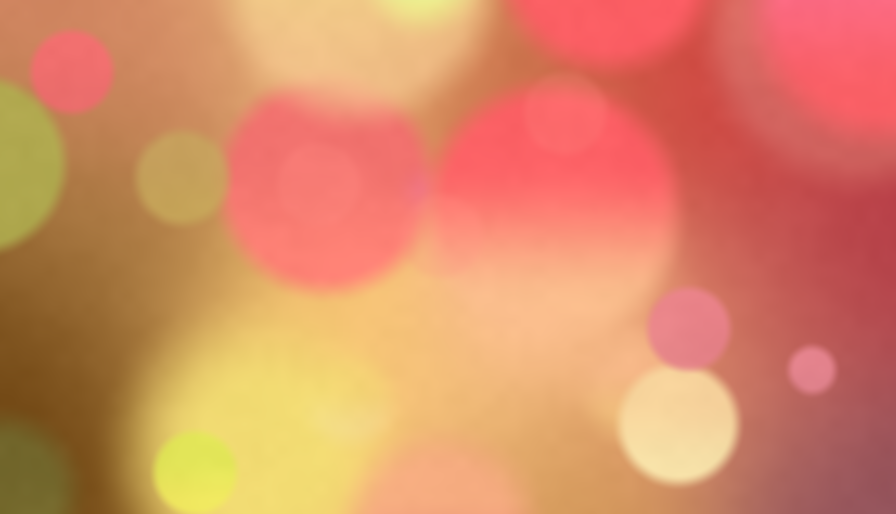
Give the GLSL for this background, as a WebGL 1 fragment shader.

```glsl
precision highp float;
// Warm out-of-focus lights: a smooth wash blended from weighted colour wells,
// overlaid with large soft translucent discs and a looped scatter of small ones.
// Lengths are in canvas heights, with the origin at the lower left.

uniform vec2 u_resolution;

float hash(vec2 p) {
  return fract(sin(dot(p, vec2(127.1, 311.7))) * 4375.85);
}

float valueNoise(vec2 p) {
  vec2 cell = floor(p);
  vec2 f = fract(p);
  f = f * f * (3.0 - 2.0 * f);
  return mix(mix(hash(cell), hash(cell + vec2(1.0, 0.0)), f.x),
             mix(hash(cell + vec2(0.0, 1.0)), hash(cell + 1.0), f.x), f.y);
}

// Colour in rgb, blending weight in a.
vec4 well(vec2 p, vec2 centre, vec3 colour) {
  vec2 d = p - centre;
  float weight = exp(-15.0 * dot(d, d));
  return vec4(colour * weight, weight);
}

vec3 wash(vec2 p) {
  vec4 sum = well(p, vec2(0.03, 0.27), vec3(0.42, 0.26, 0.06));
  sum += well(p, vec2(0.30, 0.93), vec3(0.82, 0.52, 0.38));
  sum += well(p, vec2(0.20, 0.52), vec3(0.68, 0.49, 0.27));
  sum += well(p, vec2(0.66, 1.00), vec3(0.95, 0.79, 0.52));
  sum += well(p, vec2(0.98, 0.86), vec3(0.78, 0.43, 0.28));
  sum += well(p, vec2(0.60, 0.30), vec3(0.97, 0.78, 0.45));
  sum += well(p, vec2(1.00, 0.34), vec3(0.98, 0.77, 0.52));
  sum += well(p, vec2(1.12, 0.03), vec3(0.82, 0.59, 0.34));
  sum += well(p, vec2(1.38, 0.84), vec3(0.82, 0.28, 0.26));
  sum += well(p, vec2(1.62, 0.46), vec3(0.70, 0.22, 0.27));
  sum += well(p, vec2(1.40, 0.32), vec3(0.88, 0.56, 0.43));
  sum += well(p, vec2(1.66, 0.06), vec3(0.56, 0.32, 0.36));
  return sum.rgb / sum.a;
}

// Lays a translucent disc with a blurred edge and a vertical tint.
void disc(inout vec3 colour, vec2 p, vec2 centre, float radius, float blur,
          vec3 low, vec3 high, float opacity) {
  vec2 d = p - centre;
  float cover = 1.0 - smoothstep(radius - blur, radius + blur, length(d));
  vec3 tint = mix(low, high, smoothstep(-0.75, 0.4, d.y / radius));
  colour = mix(colour, tint, cover * opacity);
}

void largeLights(inout vec3 c, vec2 p) {
  vec3 red = vec3(1.0, 0.37, 0.40);
  vec3 peach = vec3(0.98, 0.74, 0.55);
  vec3 cream = vec3(0.98, 0.91, 0.68);
  vec3 lemon = vec3(0.95, 0.87, 0.45);
  vec3 moss = vec3(0.69, 0.68, 0.31);

  // Upper band, with the gold disc veiling the pink one
  disc(c, p, vec2(1.18, 1.07), 0.20, 0.04, red, red, 0.92);
  disc(c, p, vec2(0.635, 0.64), 0.205, 0.03, vec3(1.0, 0.49, 0.46),
       vec3(0.95, 0.43, 0.43), 0.93);
  disc(c, p, vec2(0.825, 0.63), 0.01, 0.06, vec3(0.90, 0.45, 0.65),
       vec3(0.90, 0.45, 0.65), 0.6);
  disc(c, p, vec2(0.70, 1.03), 0.25, 0.05, vec3(0.96, 0.78, 0.56),
       vec3(0.95, 0.84, 0.54), 0.72);
  disc(c, p, vec2(0.82, 1.05), 0.09, 0.045, vec3(0.93, 0.94, 0.55),
       vec3(0.77, 0.95, 0.67), 0.9);
  disc(c, p, vec2(1.67, 0.93), 0.28, 0.05, vec3(0.82, 0.40, 0.38),
       vec3(0.88, 0.46, 0.42), 0.85);
  disc(c, p, vec2(1.72, 0.98), 0.24, 0.05, red, vec3(1.0, 0.42, 0.55), 0.88);

  // Middle and left; the red disc dissolves into a wide peach glow
  disc(c, p, vec2(1.06, 0.47), 0.20, 0.11, peach, peach, 0.85);
  disc(c, p, vec2(1.075, 0.59), 0.24, 0.035, peach, red, 0.92);
  disc(c, p, vec2(-0.045, 0.68), 0.17, 0.018, moss, moss, 0.9);
  disc(c, p, vec2(0.355, 0.654), 0.09, 0.016, vec3(0.79, 0.68, 0.36),
       vec3(0.78, 0.66, 0.37), 0.75);
  disc(c, p, vec2(0.0, 0.04), 0.14, 0.04, moss * 0.7, moss * 0.65, 0.75);

  // Lower band
  disc(c, p, vec2(0.50, 0.12), 0.22, 0.11, lemon, lemon, 0.92);
  disc(c, p, vec2(0.68, 0.22), 0.08, 0.03, cream, lemon, 0.35);
  disc(c, p, vec2(0.86, -0.03), 0.17, 0.05, vec3(0.90, 0.46, 0.46),
       vec3(0.97, 0.67, 0.51), 0.88);
  disc(c, p, vec2(1.24, 0.25), 0.10, 0.04, vec3(0.96, 0.78, 0.50), peach, 0.75);
  disc(c, p, vec2(1.32, 0.175), 0.115, 0.016, cream, vec3(0.97, 0.84, 0.62), 0.92);
}

// Small lights step across the canvas; the middle ones fade into the glow.
void smallLights(inout vec3 c, vec2 p) {
  for (int i = 0; i < 7; i++) {
    float n = float(i);
    vec2 centre = vec2(0.14 + 0.24 * n, fract(0.86 + 0.05 * n + 0.17 * n * n));
    float edgeShare = smoothstep(0.25, 0.45, abs(centre.x - 0.87));
    float radius = 0.08 - 0.035 * smoothstep(1.35, 1.55, centre.x);
    float limeShare = step(centre.x, 0.5) * step(centre.y, 0.5);
    vec3 pink = mix(vec3(0.95, 0.40, 0.42), vec3(0.89, 0.53, 0.58), centre.x / 1.7);
    pink = mix(vec3(1.0, 0.56, 0.52), pink, edgeShare);
    vec3 low = mix(pink, vec3(0.94, 0.92, 0.36), limeShare);
    vec3 high = mix(pink * 1.03, vec3(0.88, 0.91, 0.33), limeShare);
    disc(c, p, centre, radius, 0.012, low, high, mix(0.2, 0.85, edgeShare));
  }
}

void main() {
  vec2 p = gl_FragCoord.xy / u_resolution.y;
  vec3 colour = wash(p);
  largeLights(colour, p);
  smallLights(colour, p);
  // Faint mottling
  colour += 0.012 * (valueNoise(p * 40.0) + valueNoise(p * 17.0) - 1.0);
  gl_FragColor = vec4(clamp(colour, 0.0, 1.0), 1.0);
}
```
